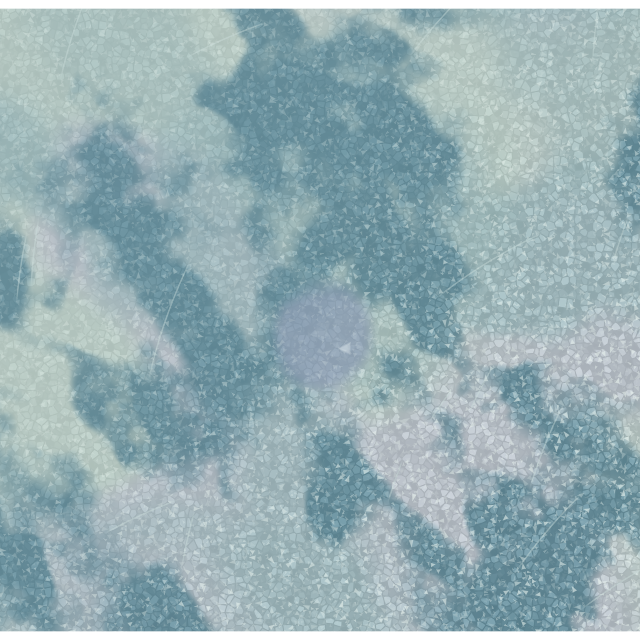
This texture is drawn by a Shadertoy shader. Its source:

```glsl
#define BORDER 0.0135
#define GRAIN_SCALE 82.0
#define GRAIN_CONTRAST 0.15
#define GLINT_STRENGTH 0.42
#define SCRATCHES 18
#define SPOT_CENTER vec2(0.505, 0.475)
#define SPOT_RADIUS 0.08
#define PALE_GREEN vec3(0.72, 0.79, 0.765)
#define PALE_LILAC vec3(0.725, 0.755, 0.785)
#define WASH vec3(0.59, 0.705, 0.72)
#define PIGMENT vec3(0.39, 0.55, 0.605)
#define SPOT_COLOR vec3(0.56, 0.63, 0.71)

vec2 hash2(vec2 p) {
    vec2 q = vec2(dot(p, vec2(127.1, 311.7)), dot(p, vec2(269.5, 183.3)));
    return fract(sin(q) * 43758.5);
}

// Smooth cellular noise: random values blended around jittered points
float blobs(vec2 p) {
    vec2 cell = floor(p);
    float sum = 0.0, total = 0.0;
    for (int y = -1; y <= 1; y++)
    for (int x = -1; x <= 1; x++) {
        vec2 id = cell + vec2(x, y);
        vec2 d = id + hash2(id) - p;
        float weight = exp(-5.0 * dot(d, d));
        sum += weight * hash2(id + 57.0).x;
        total += weight;
    }
    return sum / total;
}

// Pebbled skin: a random tone per facet, darkened along the creases
float facets(vec2 p) {
    vec2 cell = floor(p);
    float nearest = 8.0, second = 8.0, tone = 0.0;
    for (int y = -1; y <= 1; y++)
    for (int x = -1; x <= 1; x++) {
        vec2 id = cell + vec2(x, y);
        float d = length(id + hash2(id) - p);
        if (d < nearest) {
            second = nearest;
            nearest = d;
            tone = hash2(id + 19.0).y;
        } else {
            second = min(second, d);
        }
    }
    float crease = 1.0 - smoothstep(0.0, 0.3, second - nearest);
    return (tone - 0.5) * (1.0 - crease) - 0.4 * crease;
}

// Tapered bright slivers, one per cell at a random angle
float shards(vec2 p, float halfWidth) {
    vec2 cell = floor(p);
    float light = 0.0;
    for (int y = -1; y <= 1; y++)
    for (int x = -1; x <= 1; x++) {
        vec2 id = cell + vec2(x, y);
        vec2 d = p - id - hash2(id + 31.0);
        vec2 shape = hash2(id + 73.0);
        float angle = 6.2832 * shape.x;
        vec2 axis = vec2(cos(angle), sin(angle));
        float along = dot(d, axis);
        float across = abs(dot(d, vec2(-axis.y, axis.x)));
        float len = mix(0.4, 0.85, shape.y);
        float t = clamp(along / len, 0.0, 1.0);
        float dist = max(across - halfWidth * (1.0 - t), max(-along, along - len));
        float power = hash2(id + 11.0).x;
        light = max(light, power * power * (1.0 - smoothstep(-0.06, 0.12, dist)));
    }
    return light;
}

// Thin, slightly bowed hairlines, mostly rising to the right
float scratches(vec2 p) {
    float light = 0.0;
    for (int i = 0; i < SCRATCHES; i++) {
        vec2 place = hash2(vec2(i, 5));
        vec2 shape = hash2(vec2(i, 23));
        float angle = mix(0.4, 1.5, shape.x);
        float len = mix(0.03, 0.11, shape.y);
        vec2 axis = vec2(cos(angle), sin(angle));
        vec2 d = p - place;
        float along = dot(d, axis);
        float across = dot(d, vec2(-axis.y, axis.x)) + 0.6 * along * along;
        float fade = 1.0 - smoothstep(0.6 * len, len, abs(along));
        light = max(light, fade * (1.0 - smoothstep(0.0004, 0.0019, abs(across))));
    }
    return light;
}

void mainImage(out vec4 fragColor, in vec2 fragCoord) {
    vec2 uv = fragCoord / iResolution.xy;

    // Soft pigment blotches over a pale, unevenly tinted ground
    vec2 warp = vec2(blobs(uv * 14.0), blobs(uv * 14.0 + 40.0)) - 0.5;
    vec2 slanted = vec2(uv.x + 0.3 * uv.y, uv.y) + 0.035 * warp;
    float blotch = 0.62 * blobs(slanted * vec2(9.0, 6.5) + 3.0)
                 + 0.28 * blobs(slanted * 19.0) + 0.1 * blobs(uv * 48.0);
    vec3 color = mix(PALE_GREEN, PALE_LILAC, smoothstep(0.3, 0.7, blobs(uv * 3.5 + 8.0)));
    color = mix(color, WASH, 0.75 * smoothstep(0.25, 0.8, blobs(slanted * 6.0 + 21.0)));
    color = mix(color, PIGMENT, 0.9 * smoothstep(0.46, 0.69, blotch));

    // Lilac round spot with coarse glints near its middle
    float spotDist = length(uv - SPOT_CENTER + 0.02 * warp);
    float spot = 1.0 - smoothstep(0.75, 1.15, spotDist / SPOT_RADIUS);
    float core = 1.0 - smoothstep(0.025, 0.05, length(uv - SPOT_CENTER - vec2(0.01, -0.015)));
    color = mix(color, SPOT_COLOR, 0.85 * spot);

    // Surface relief, stronger toward the lower right
    float relief = mix(0.45, 1.0, smoothstep(-0.5, 0.6, uv.x - uv.y));
    relief *= 1.0 - 0.5 * spot;
    float glint = max(shards(uv * GRAIN_SCALE, 0.25), 0.7 * shards(uv * GRAIN_SCALE * 1.5 + 9.0, 0.2));
    color += GRAIN_CONTRAST * relief * facets(uv * GRAIN_SCALE * 1.1);
    color = mix(color, vec3(0.93, 0.97, 0.95), GLINT_STRENGTH * 1.5 * relief * glint);
    color = mix(color, vec3(0.86, 0.9, 0.92), core * shards(uv * 38.0, 0.32));
    color = mix(color, vec3(0.8, 0.87, 0.86), 0.4 * scratches(uv));

    // White bands along the top and bottom
    float edge = min(uv.y, 1.0 - uv.y);
    float band = 1.0 - smoothstep(BORDER - 0.001, BORDER + 0.001, edge);
    fragColor = vec4(mix(clamp(color, 0.0, 1.0), vec3(1.0), band), 1.0);
}
```
